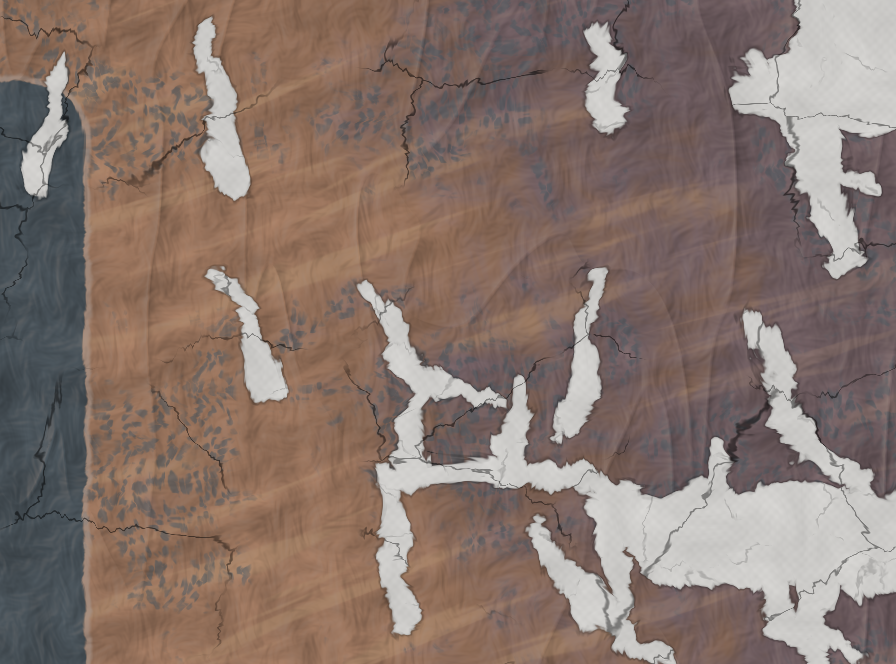
This texture is drawn by a WebGL 2 fragment shader. Its source:

```glsl
#version 300 es
precision highp float;
uniform vec2 u_resolution;
out vec4 fragColor;

const vec3 OCHRE = vec3(0.59, 0.445, 0.355);
const vec3 UMBER = vec3(0.42, 0.352, 0.366);
const vec3 SLATE = vec3(0.275, 0.312, 0.338);
const vec3 PLASTER = vec3(0.805, 0.80, 0.79);
const vec3 WORN = vec3(0.66, 0.59, 0.55);

vec2 hash2(vec2 p) {
    vec3 q = fract(p.xyx * vec3(0.1031, 0.1030, 0.0973));
    q += dot(q, q.yzx + 33.33);
    return fract((q.xx + q.yz) * q.zy);
}

// Distances to the nearest and second nearest cell points
vec2 cellular(vec2 p) {
    vec2 id = floor(p), nearest = vec2(9.0);
    for (int j = -1; j <= 1; j++)
        for (int i = -1; i <= 1; i++) {
            vec2 cell = id + vec2(i, j);
            float d = length(cell + hash2(cell) - p);
            nearest = d < nearest.x ? vec2(d, nearest.x) : vec2(nearest.x, min(nearest.y, d));
        }
    return nearest;
}

float layeredSines(vec2 p, int layers) {
    float sum = 0.0, amplitude = 0.5;
    for (int i = 0; i < layers; i++) {
        p = mat2(0.8, 0.6, -0.6, 0.8) * p * 1.83 + vec2(1.7, 4.1);
        p += 0.7 * sin(p.yx * 0.9 + vec2(0.4, 2.3));
        sum += amplitude * sin(p.x) * cos(p.y);
        amplitude *= 0.62;
    }
    return sum;
}

float taper(vec2 p, vec2 a, vec2 b, float radiusA, float radiusB) {
    vec2 axis = b - a;
    float t = clamp(dot(p - a, axis) / dot(axis, axis), 0.0, 1.0);
    return length(p - a - axis * t) - mix(radiusA, radiusB, t);
}

// Upright slivers, some with a slanting foot, denser to the right
float slivers(vec2 p, vec2 cell, vec2 origin) {
    float d = 1.0;
    vec2 base = floor((p - origin) / cell);
    for (int j = -1; j <= 1; j++)
        for (int i = -1; i <= 1; i++) {
            vec2 id = base + vec2(i, j);
            vec2 place = hash2(id + 40.0), shape = hash2(id + 71.0);
            vec2 center = origin + (id + 0.35 + 0.3 * place) * cell;
            if (hash2(id + 13.0).x > mix(0.35, 0.9, smoothstep(0.15, 0.6, center.x))) continue;
            vec2 arm = vec2(0.06 * (0.3 - shape.y), cell.y * mix(0.14, 0.34, shape.x));
            d = min(d, taper(p, center - arm, center + arm, 0.024, 0.014));
            vec2 foot = center - arm;
            if (shape.y > 0.55 && center.x > 0.5)
                d = min(d, taper(p, foot, foot + vec2(0.11, -0.06), 0.024, 0.012));
        }
    return d;
}

float bandHeight(float x) { return mix(0.29, 0.19, smoothstep(0.85, 1.0, x)); }

// Broad losses: a low band with teeth, and the upper right corner
float broadLosses(vec2 p) {
    float halfWidth = mix(0.02, 0.076, smoothstep(0.86, 1.05, p.x));
    float d = max(abs(p.y - bandHeight(p.x)) - halfWidth, 0.57 - p.x);
    for (int i = 0; i < 5; i++) {
        float x = 0.62 + 0.15 * float(i);
        float reach = mix(0.14, -0.21, step(0.5, fract(float(i) * 0.4)));
        vec2 root = vec2(x, bandHeight(x));
        d = min(d, taper(p, root, root + vec2(0.01, reach), 0.03, 0.014));
    }
    d = min(d, taper(p, vec2(1.32, 1.03), vec2(1.28, 0.88), 0.12, 0.09));
    d = min(d, taper(p, vec2(1.14, 0.85), vec2(1.26, 0.87), 0.035, 0.08));
    return min(d, taper(p, vec2(1.22, 0.82), vec2(1.27, 0.62), 0.05, 0.028));
}

// Buckled paint: upright creases over fine grain
float paintHeight(vec2 p) {
    float crease = 1.0 - abs(layeredSines(vec2(p.x * 6.0, p.y * 1.8), 3));
    return 0.6 * pow(crease, 12.0) + 0.35 * layeredSines(p * vec2(34.0, 24.0), 4);
}

void main() {
    vec2 p = gl_FragCoord.xy / u_resolution.y;
    float soft = 1.3 / u_resolution.y;
    float broad = layeredSines(p * 4.0, 4);
    float mottle = layeredSines(p * 19.0 + 5.0, 5);
    vec2 ragged = p + 0.024 * vec2(layeredSines(p * 15.0, 5), layeredSines(p * 15.0 + 9.0, 5));

    // Ochre passing into umber
    float dark = smoothstep(0.42, 1.12, p.x + 0.16 * p.y + 0.35 * broad + 0.25 * mottle - 0.06);
    vec3 color = mix(OCHRE, UMBER, dark) * (1.0 + 0.13 * mottle);

    // Slanting brush strokes
    vec2 brush = vec2(dot(p, vec2(0.95, 0.31)), dot(p, vec2(-0.31, 0.95)));
    brush.y += 0.012 * sin(brush.x * 5.0);
    float stroke = layeredSines(brush * vec2(2.2, 26.0), 4);
    color *= 1.0 + 0.10 * stroke;
    color = mix(color, vec3(0.67, 0.54, 0.42), 0.5 * smoothstep(0.22, 0.55, stroke) * (1.0 - 0.65 * dark));

    // Blue grey specks gathered in patches
    float speck = 1.0 - smoothstep(0.2, 0.5, cellular(ragged * vec2(62.0, 46.0)).x);
    color = mix(color, SLATE * 1.1, 0.6 * speck * smoothstep(-0.05, 0.4, broad + 0.5 * mottle));

    // Slate field with a worn rim
    float field = length(max(p + 0.007 * mottle - vec2(0.035, 0.785), 0.0)) - 0.092;
    color = mix(color, WORN, 0.65 * (1.0 - smoothstep(0.001, 0.008, abs(field - 0.004))));
    color = mix(SLATE * (1.0 + 0.16 * mottle), color, smoothstep(-soft, soft, field));

    // Side light on the relief
    vec2 stepAside = vec2(0.0022, -0.0018);
    float light = clamp(paintHeight(p + stepAside) - paintHeight(p - stepAside), -0.4, 0.4);
    color *= 1.0 + 0.55 * min(light, 0.0);
    color = mix(color, WORN, 0.8 * max(light, 0.0));

    // Long wandering cracks
    vec2 edges = cellular(ragged * vec2(3.2, 4.6) + 2.0);
    float crack = 1.0 - smoothstep(0.002, 0.017, edges.y - edges.x);
    color *= 1.0 - 0.5 * crack * smoothstep(-0.15, 0.2, broad);

    // Bare plaster with weave, stains and hairlines
    float loss = min(slivers(ragged, vec2(0.26, 0.36), vec2(0.23, -0.06)), broadLosses(ragged));
    float weave = sin(p.x * 390.0 + 2.0 * mottle) * sin(p.y * 390.0);
    vec2 hair = cellular(ragged * vec2(7.0, 10.0));
    float hairline = 1.0 - smoothstep(0.005, 0.04, hair.y - hair.x);
    vec3 plaster = PLASTER * (1.0 + 0.012 * weave + 0.05 * mottle);
    plaster *= 1.0 - 0.4 * crack - 0.16 * hairline * smoothstep(-0.1, 0.3, mottle);
    plaster *= 1.0 - 0.12 * smoothstep(-0.006, 0.0, loss);
    color *= 1.0 - 0.28 * (1.0 - smoothstep(0.0, 0.007, loss));
    color = mix(plaster, color, smoothstep(-soft, soft, loss));

    fragColor = vec4(clamp(color, 0.0, 1.0), 1.0);
}
```
